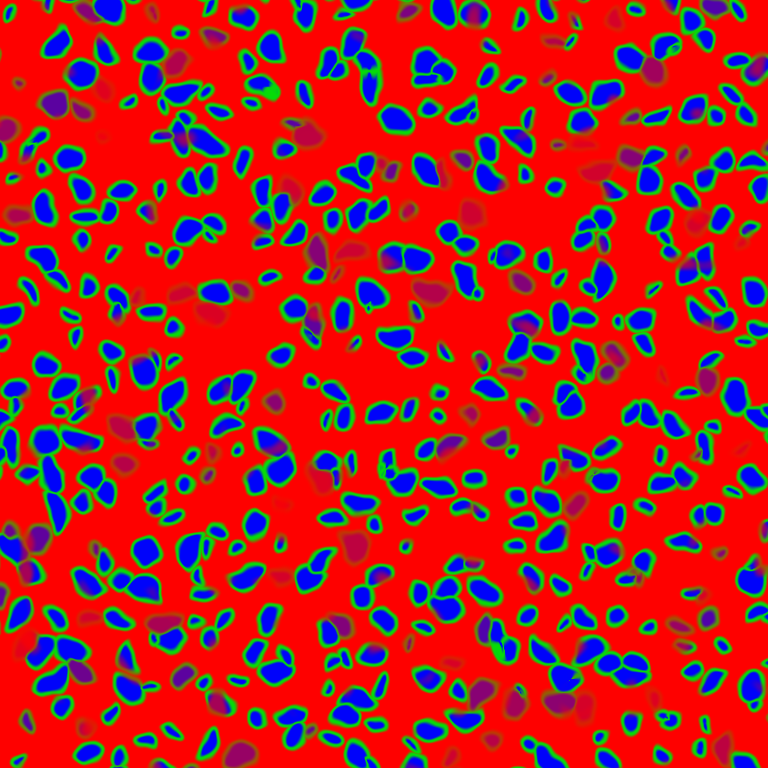
A Shadertoy shader for this pattern:

```glsl
// Scattered cell nuclei as a three-class map: red ground, green rims, blue cores.
// A jittered grid seeds warped, bent ellipses; the depth inside the nearest one
// picks the class, and a per-nucleus confidence fades some into the ground.

const vec3 GROUND = vec3(0.995, 0.005, 0.0);
const vec3 RIM    = vec3(0.02, 0.86, 0.03);
const vec3 CORE   = vec3(0.0, 0.01, 0.98);

const float GRID        = 23.0;    // seeds per canvas height
const float PRESENCE    = 0.95;    // share of seeds that carry a nucleus
const float RADIUS_MIN  = 0.0095;
const float RADIUS_MAX  = 0.0225;
const float ASPECT_MAX  = 1.95;
const float BEND        = 14.0;    // curvature of bean shapes
const float WARP_FREQ   = 42.0;
const float WARP_AMOUNT = 0.0065;
const float RIM_CENTRE  = 0.0026;  // depth of the middle of the rim
const float CORE_DEPTH  = 0.0052;  // depth at which the core begins
const float EDGE_SOFT   = 0.0024;
const float FAINT_SHARE = 0.22;
const float PATCH_FREQ  = 24.0;    // scale of blurred patches

vec3 hash3(vec2 p) {
    vec3 q = vec3(dot(p, vec2(127.1, 311.7)),
                  dot(p, vec2(269.5, 183.3)),
                  dot(p, vec2(419.2, 371.9)));
    return fract(sin(q) * 43758.5);
}

vec2 gradientAt(vec2 cell) {
    float angle = 6.2832 * hash3(cell).x;
    return vec2(cos(angle), sin(angle));
}

// Gradient noise, roughly -0.7 to 0.7
float gradientNoise(vec2 p) {
    vec2 i = floor(p), f = p - i;
    vec2 u = f * f * f * (f * (f * 6.0 - 15.0) + 10.0);
    vec2 e = vec2(1.0, 0.0);
    float bottom = mix(dot(gradientAt(i), f),
                       dot(gradientAt(i + e.xy), f - e.xy), u.x);
    float top = mix(dot(gradientAt(i + e.yx), f - e.yx),
                    dot(gradientAt(i + e.xx), f - e.xx), u.x);
    return mix(bottom, top, u.y);
}

// Approximate depth inside an ellipse, positive inside
float ellipseDepth(vec2 p, vec2 radii) {
    float k = length(p / radii);
    return k * (1.0 - k) / max(length(p / (radii * radii)), 0.001);
}

// Depth inside the nucleus with the given random traits
float nucleusDepth(vec2 p, vec3 shape, float bend) {
    float angle = 6.2832 * shape.x;
    float c = cos(angle), s = sin(angle);
    p = mat2(c, -s, s, c) * p;
    p.y += BEND * (2.0 * bend - 1.0) * p.x * p.x;
    float radius = mix(RADIUS_MIN, RADIUS_MAX, shape.y);
    float stretch = sqrt(mix(1.05, ASPECT_MAX, shape.z));
    return ellipseDepth(p, radius * vec2(stretch, 1.0 / stretch));
}

// Returns depth (x) and confidence (y) of the nuclei field
vec2 nucleiField(vec2 p) {
    vec2 home = floor(p * GRID);
    float nearest = -1.0, second = -1.0;
    float weightSum = 0.0001, confidenceSum = 0.0;

    for (int y = -1; y <= 1; y++)
    for (int x = -1; x <= 1; x++) {
        vec2 cell = home + vec2(x, y);
        vec3 place = hash3(cell + 17.0);
        vec3 traits = hash3(cell + 71.0);
        if (traits.x > PRESENCE) continue;

        vec2 seed = (cell + 0.04 + 0.92 * place.xy) / GRID;
        float d = nucleusDepth(p - seed, hash3(cell + 143.0), place.z);
        second = max(second, min(nearest, d));
        nearest = max(nearest, d);

        // Faint nuclei get a random low confidence
        float confidence = traits.y < FAINT_SHARE ? mix(0.1, 0.7, traits.z) : 1.0;
        float weight = exp(clamp(d * 500.0, -30.0, 30.0));
        weightSum += weight;
        confidenceSum += weight * confidence;
    }
    // Touching nuclei keep a rim between them
    float depth = min(nearest, (nearest - second) * 0.8 + RIM_CENTRE);
    return vec2(depth, confidenceSum / weightSum);
}

void mainImage(out vec4 fragColor, in vec2 fragCoord) {
    vec2 p = fragCoord / iResolution.y;

    // Irregular outlines from a smooth domain warp
    vec2 warp = vec2(gradientNoise(p * WARP_FREQ),
                     gradientNoise(p * WARP_FREQ + 37.3));
    vec2 field = nucleiField(p + WARP_AMOUNT * warp);

    // Out-of-focus patches lower the confidence locally
    float focus = smoothstep(-0.5, -0.2, gradientNoise(p * PATCH_FREQ + 91.7));
    float confidence = field.y * mix(0.35, 1.0, focus);
    float soft = EDGE_SOFT * mix(1.7, 1.0, confidence);

    float body = smoothstep(-soft, soft, field.x);
    float core = smoothstep(CORE_DEPTH - soft, CORE_DEPTH + soft, field.x);
    vec3 nucleus = mix(RIM, CORE, core);
    fragColor = vec4(mix(GROUND, nucleus, body * confidence), 1.0);
}
```
